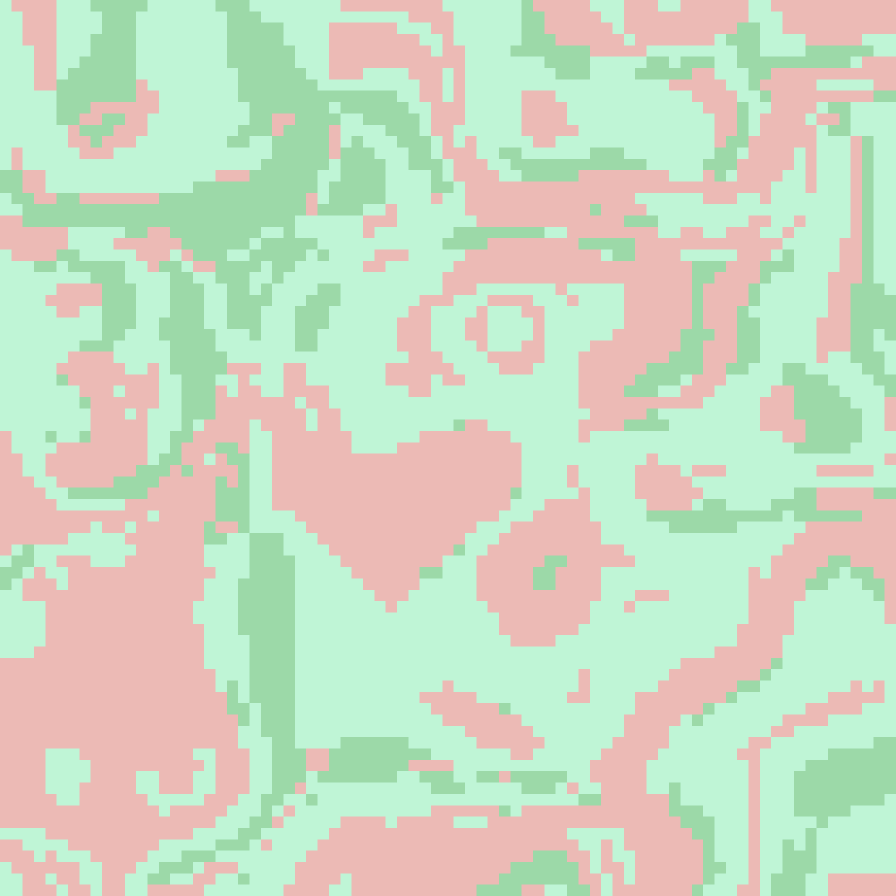
A WebGL 2 fragment shader for this texture:

```glsl
#version 300 es
precision highp float;
// Blocky three-colour camouflage: winding pink bands over mint with green flecks.
// Two noise fields share one domain warp, are sampled once per square cell
// and cut at thresholds given in standard deviations, which set the area shares.

#define CELLS 79.0          // cells along the canvas height
#define BAND_FREQ 13.0      // lattice frequency of the bands
#define WARP_FREQ 6.0       // lattice frequency of the warp
#define WARP_AMOUNT 6.0     // strength of the swirling
#define FLECK_SCALE 0.85    // fleck frequency relative to the bands
#define ROUGHNESS 0.47      // amplitude ratio between octaves
#define BAND_CUT 0.0        // below: pink
#define FLECK_CUT 0.43      // above: green
#define PINK vec3(0.925, 0.73, 0.71)
#define MINT vec3(0.75, 0.96, 0.84)
#define GREEN vec3(0.61, 0.85, 0.66)

uniform vec2 u_resolution;
out vec4 fragColor;

float hash(vec2 p) {
    return fract(sin(dot(p, vec2(127.1, 311.7))) * 43758.5453);
}

float valueNoise(vec2 p) {
    vec2 i = floor(p);
    vec2 f = fract(p);
    vec2 w = f * f * (3.0 - 2.0 * f);
    float low = mix(hash(i), hash(i + vec2(1.0, 0.0)), w.x);
    float high = mix(hash(i + vec2(0.0, 1.0)), hash(i + vec2(1.0, 1.0)), w.x);
    return mix(low, high, w.y);
}

// Octave sum scaled to zero mean and unit variance
float fractalNoise(vec2 p) {
    const mat2 turn = mat2(1.6, 1.2, -1.2, 1.6);
    float sum = 0.0;
    float power = 0.0;
    float amplitude = 1.0;
    for (int octave = 0; octave < 3; octave++) {
        sum += amplitude * (valueNoise(p) - 0.5);
        power += amplitude * amplitude;
        p = turn * p + vec2(17.3, 9.1);
        amplitude *= ROUGHNESS;
    }
    return sum / (0.2145 * sqrt(power));
}

vec3 cellColor(vec2 cell) {
    vec2 p = (cell + 0.5) / CELLS;

    // Shared warp stretches both fields into curved streaks
    vec2 warpPos = p * WARP_FREQ;
    vec2 warp = vec2(valueNoise(warpPos + vec2(3.7, 41.2)),
                     valueNoise(warpPos + vec2(58.4, 12.9)));
    vec2 q = p * BAND_FREQ + WARP_AMOUNT * warp;

    float band = fractalNoise(q);
    float fleck = fractalNoise(q * FLECK_SCALE + vec2(83.5, 67.8));
    if (band < BAND_CUT) return PINK;
    return fleck > FLECK_CUT ? GREEN : MINT;
}

void main() {
    // Four samples per pixel soften the cell borders
    vec3 color = vec3(0.0);
    for (int s = 0; s < 4; s++) {
        vec2 offset = vec2(s & 1, s >> 1) * 0.5 - 0.25;
        vec2 uv = (gl_FragCoord.xy + offset) / u_resolution.y;
        color += cellColor(floor(uv * CELLS));
    }
    fragColor = vec4(color * 0.25, 1.0);
}
```
